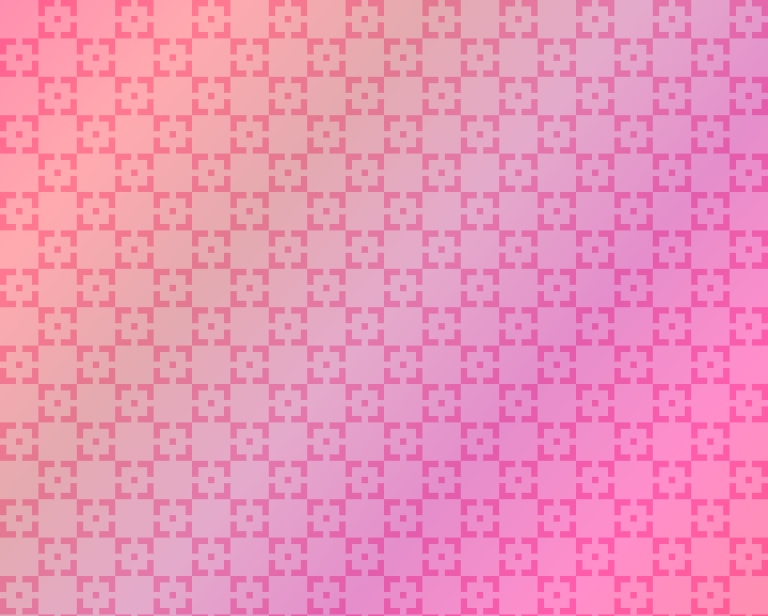
This pattern is drawn by a WebGL 1 fragment shader. Its source:

```glsl
precision highp float;
// Checkerboard of corner-bracket motifs with centre dots, tinted by a diagonal rainbow over pink.

uniform vec2 u_resolution;

const float COLUMNS = 20.0;
const float GRADIENT_SLOPE = 1.2;
const vec3 GROUND_PINK = vec3(0.895, 0.558, 0.685);
const vec3 MOTIF_PINK = vec3(0.893, 0.362, 0.565);
const float TINT = 0.11;

// Fully saturated colour for a hue in 0..1.
vec3 rainbow(float hue) {
  vec3 wheel = mod(hue * 6.0 + vec3(0.0, 4.0, 2.0), 6.0);
  return clamp(abs(wheel - 3.0) - 1.0, 0.0, 1.0);
}

// Offset from the centre of the nearest motif cell; motifs fill the odd cells.
vec2 checkerOffset(vec2 p) {
  vec2 cell = floor(p);
  vec2 q = fract(p) - 0.5;
  if (mod(cell.x + cell.y, 2.0) < 0.5) {
    // Empty cell: measure from the neighbour across the closest edge.
    if (abs(q.x) > abs(q.y)) q.x -= q.x < 0.0 ? -1.0 : 1.0;
    else q.y -= q.y < 0.0 ? -1.0 : 1.0;
  }
  return q;
}

// Signed distance to four corner brackets around a small square.
float motifDistance(vec2 q, float thickness) {
  q = abs(q);
  float square = max(q.x, q.y);
  float halfGap = 0.5 * thickness;
  float frame = max(square - 0.5, 0.5 - thickness - square);
  float brackets = max(frame, halfGap - min(q.x, q.y));
  float dot = square - halfGap;
  return min(brackets, dot);
}

// Antialiased coverage of a signed distance.
float coverage(float dist, float pixel) {
  return clamp(0.5 - dist / pixel, 0.0, 1.0);
}

void main() {
  // Cell units, measured from the top left corner.
  float pixel = COLUMNS / u_resolution.x;
  vec2 extent = u_resolution * pixel;
  vec2 p = vec2(gl_FragCoord.x, u_resolution.y - gl_FragCoord.y) * pixel;

  // One full hue cycle from corner to corner.
  vec2 slope = vec2(GRADIENT_SLOPE, 1.0);
  vec3 tint = TINT * rainbow(dot(p, slope) / dot(extent, slope));

  float motif = coverage(motifDistance(checkerOffset(p), 1.0 / 6.0), pixel);
  gl_FragColor = vec4(mix(GROUND_PINK, MOTIF_PINK, motif) + tint, 1.0);
}
```
